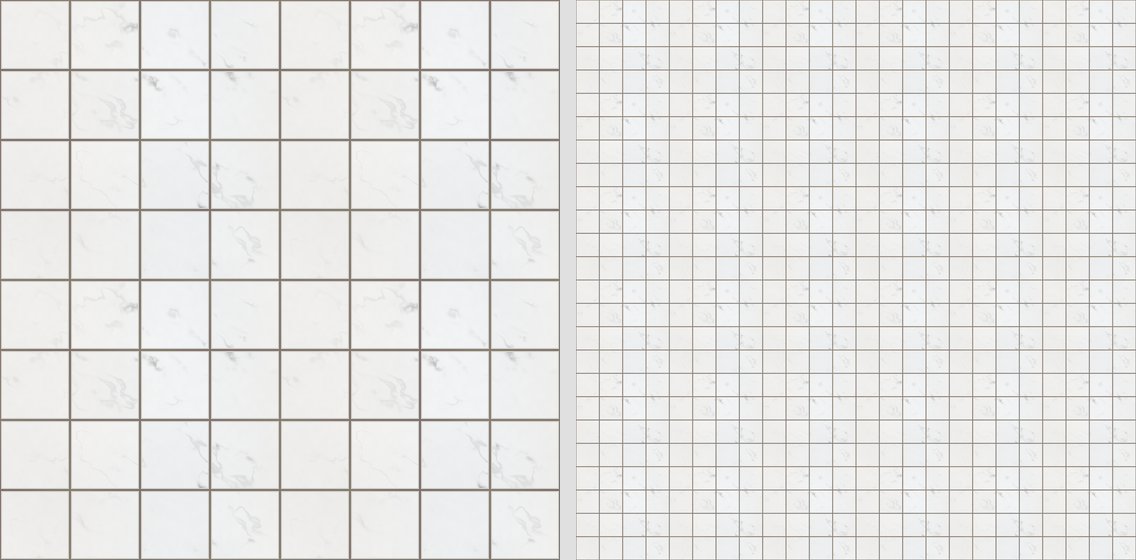
Left, the tile; right, the same tile 3 across and 3 down.
Write a Shadertoy shader that draws this texture.

```glsl
// Pale marble tiles on an 8 x 8 grid with thin brown grout and soft worn rims.
// The stone repeats every 4 tiles: wrapped noise gives clouds and diagonal veins,
// and a loop scatters broken grey streaks inside each tile.

const float TILES = 8.0;        // tiles across and down
const int BLOCK = 4;            // tiles before the stone repeats
const float GROUT_HALF = 0.017; // half grout width, in tiles
const float RIM_END = 0.033;    // outer limit of the worn rim, in tiles
const int STREAKS = 4;          // streaks per tile
const float TAU = 6.283185;

const vec3 WARM_STONE = vec3(0.938, 0.935, 0.926);
const vec3 COOL_STONE = vec3(0.938, 0.943, 0.947);
const vec3 VEIN_GREY = vec3(0.66, 0.66, 0.66);
const vec3 RIM_COLOUR = vec3(0.85, 0.84, 0.82);
const vec3 GROUT_COLOUR = vec3(0.51, 0.47, 0.44);

// Integer hash, 0 to 1
float hash(ivec2 cell, int seed) {
    uint h = uint(cell.x) * 1597334677u ^ uint(cell.y) * 3812015801u;
    h ^= uint(seed) * 2654435769u;
    h = (h ^ (h >> 16)) * 2246822519u;
    h = (h ^ (h >> 13)) * 3266489917u;
    return float((h ^ (h >> 16)) >> 8) / 16777216.0;
}

ivec2 wrap(ivec2 cell, ivec2 period) {
    return ((cell % period) + period) % period;
}

// Value noise that repeats after a whole number of cells
float noise(vec2 p, ivec2 period, int seed) {
    ivec2 c = ivec2(floor(p));
    vec2 f = fract(p);
    f = f * f * (3.0 - 2.0 * f);
    float a = hash(wrap(c, period), seed);
    float b = hash(wrap(c + ivec2(1, 0), period), seed);
    float d = hash(wrap(c + ivec2(0, 1), period), seed);
    float e = hash(wrap(c + ivec2(1, 1), period), seed);
    return mix(mix(a, b, f.x), mix(d, e, f.x), f.y);
}

// Octaves of noise, each doubling frequency and period
float fbm(vec2 p, ivec2 period, int seed) {
    float sum = 0.0, weight = 0.5;
    for (int i = 0; i < 4; i++) {
        sum += weight * noise(p, period, seed + i);
        p *= 2.0;
        period *= 2;
        weight *= 0.5;
    }
    return sum / 0.9375;
}

// Thin broken veins, stretched along the falling diagonal
float veins(vec2 p, float warp) {
    vec2 diagonal = vec2(2.0 * (p.x + p.y), p.x - p.y);
    float field = fbm(diagonal + 0.5 * warp, ivec2(2 * BLOCK, BLOCK), 11);
    float line = 1.0 - smoothstep(0.0, 0.035, abs(field - 0.5));
    float patches = smoothstep(0.48, 0.75, fbm(2.0 * p, ivec2(2 * BLOCK), 23));
    return line * patches;
}

// Short ragged smudges at hashed places in one tile
float streaks(vec2 local, ivec2 cell, float warp, float grain) {
    float sum = 0.0;
    for (int i = 0; i < STREAKS; i++) {
        int seed = 40 + 6 * i;
        vec2 centre = vec2(hash(cell, seed), hash(cell, seed + 1));
        float angle = -mix(0.25, 1.05, hash(cell, seed + 2));
        float size = mix(0.06, 0.24, pow(hash(cell, seed + 3), 2.0));
        float strength = pow(hash(cell, seed + 4), 2.0);
        vec2 d = local - centre;
        float along = dot(d, vec2(cos(angle), sin(angle)));
        float across = dot(d, vec2(-sin(angle), cos(angle))) + 0.22 * warp;
        vec2 q = vec2(along / size, across / (0.02 + 0.12 * size));
        sum += strength * exp(-dot(q, q));
    }
    return sum * smoothstep(0.3, 0.65, grain);
}

vec3 marble(vec2 p) {
    ivec2 cell = wrap(ivec2(floor(p)), ivec2(BLOCK));
    float warp = fbm(4.0 * p, ivec2(4 * BLOCK), 3) - 0.5;
    float grain = fbm(14.0 * p, ivec2(14 * BLOCK), 7);
    float cloud = fbm(p, ivec2(BLOCK), 31) - 0.5;

    // Stone drifts from warm and plain to cool and veined across a block
    float cool = 0.5 - 0.5 * cos(TAU * (p.x - 0.7) / float(BLOCK));
    vec3 stone = mix(WARM_STONE, COOL_STONE, cool);
    stone += 0.012 * (hash(cell, 90) - 0.5) + 0.022 * cloud + 0.014 * (grain - 0.5);

    float marks = 0.3 * veins(p, warp) + 0.85 * streaks(fract(p), cell, warp, grain);
    marks *= mix(0.35, 1.0, cool);
    return mix(stone, VEIN_GREY, clamp(marks, 0.0, 0.85));
}

void mainImage(out vec4 fragColor, in vec2 fragCoord) {
    vec2 p = TILES * fragCoord / iResolution.xy;
    float pixel = TILES / min(iResolution.x, iResolution.y);

    // Distance to the nearest tile boundary
    vec2 edge = 0.5 - abs(fract(p) - 0.5);
    float dist = min(edge.x, edge.y);

    // Worn rim around each tile
    float rim = 1.0 - smoothstep(RIM_END - max(pixel, 0.01) * 0.6, RIM_END, dist);
    vec3 colour = mix(marble(p), RIM_COLOUR, rim);

    // Grout with a slight drift in tone and hue
    float tone = noise(p, ivec2(int(TILES)), 71) - 0.5;
    vec3 groutColour = GROUT_COLOUR + tone * vec3(0.03, 0.05, 0.02);
    float grout = 1.0 - smoothstep(-0.5 * pixel, 0.5 * pixel, dist - GROUT_HALF);
    fragColor = vec4(mix(colour, groutColour, grout), 1.0);
}
```
